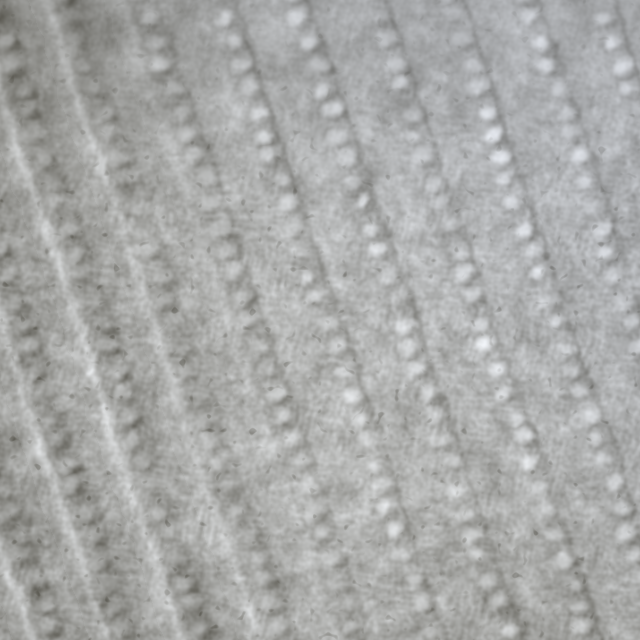
Reproduce this texture procedurally as a Shadertoy shader.

```glsl
// Ribbed, brushed knit: slanted columns of small raised stitches between
// fuzzy flat bands. Stitches are jittered ellipses with offset shadows, the
// fuzz is layered gradient noise, and the light changes from left to right.

#define RIB_PITCH 0.1195     // horizontal distance between stitch columns
#define RIB_SLANT 0.335      // sideways drift of a column per unit of height
#define RIB_START 0.437      // where the first column meets the bottom edge
#define STITCH_PITCH 0.0368  // vertical distance between stitches
#define STITCH_SIZE vec2(0.0185, 0.0145)
#define FUZZ 0.165           // contrast of the brushed surface
#define SHADE vec3(0.505, 0.503, 0.482)
#define LIGHT vec3(0.860, 0.868, 0.872)

vec2 hash2(vec2 p) {
    vec3 q = fract(p.xyx * vec3(0.1031, 0.1030, 0.0973));
    q += dot(q, q.yzx + 33.33);
    return fract((q.xx + q.yz) * q.zy);
}

float corner(vec2 cell, vec2 offset, vec2 f) {
    return dot(hash2(cell + offset) * 2.0 - 1.0, f - offset);
}

float gradientNoise(vec2 p) {
    vec2 i = floor(p), f = p - i;
    vec2 w = f * f * f * (f * (f * 6.0 - 15.0) + 10.0);
    return mix(mix(corner(i, vec2(0, 0), f), corner(i, vec2(1, 0), f), w.x),
               mix(corner(i, vec2(0, 1), f), corner(i, vec2(1, 1), f), w.x), w.y);
}

mat2 rotation(float a) {
    float c = cos(a), s = sin(a);
    return mat2(c, s, -s, c);
}

float bump(float x, float width) {
    return exp(-x * x / (width * width));
}

// Brushed nap: octaves of noise plus short fibres lying in two directions
float fuzz(vec2 p, float sharpness) {
    float sum = 0.0, amplitude = 0.65, frequency = 15.0;
    for (int i = 0; i < 4; i++) {
        sum += amplitude * gradientNoise(p * frequency + float(i) * 17.3);
        p = rotation(0.6) * p;
        frequency *= 2.05;
        amplitude *= mix(0.65, 0.92, sharpness);
    }
    float rising = gradientNoise(rotation(-0.6) * p * vec2(38.0, 125.0) + 50.0);
    float falling = gradientNoise(rotation(0.8) * p * vec2(35.0, 115.0) + 90.0);
    float choice = smoothstep(-0.2, 0.2, gradientNoise(p * 9.0 + 30.0));
    return sum + 0.55 * sharpness * mix(rising, falling, choice);
}

// Stitch highlight (x) and its shadow (y); p.x is measured from the column
vec2 stitches(vec2 p, float column) {
    float row = floor(p.y / STITCH_PITCH);
    vec2 result = vec2(0.0);
    for (int j = -1; j <= 1; j++) {
        vec2 id = vec2(row + float(j), column);
        vec2 jitter = hash2(id + 60.0) - 0.5;
        vec2 vary = hash2(id + 140.0);
        vec2 centre = vec2(jitter.x * 0.011, (id.x + 0.5 + jitter.y * 0.35) * STITCH_PITCH);
        vec2 q = p - centre;
        q.y -= (0.15 + 0.3 * vary.y) * q.x;
        float body = length(q / (STITCH_SIZE * mix(0.85, 1.12, vary.x)));
        float under = length((q - vec2(0.009, -0.013)) / vec2(0.018, 0.010));
        result.x = max(result.x, smoothstep(1.15, 0.2, body) * mix(0.6, 1.0, vary.y));
        result.y = max(result.y, smoothstep(1.2, 0.2, under) * mix(0.4, 1.0, vary.x));
    }
    result.y *= 1.0 - result.x;
    return result;
}

void mainImage(out vec4 fragColor, in vec2 fragCoord) {
    vec2 uv = fragCoord / iResolution.xy;

    // Slanted rib coordinates with a slight wander and ragged edges
    float wander = 0.09 * gradientNoise(uv * 5.0) + 0.07 * gradientNoise(uv * 42.0 + 7.0);
    float u = (uv.x - RIB_START + RIB_SLANT * uv.y) / RIB_PITCH + wander;
    float column = floor(u + 0.5);
    float d = (u - column) * RIB_PITCH;
    vec2 local = vec2(d, uv.y + 0.004 * gradientNoise(uv * 40.0 + 20.0));
    vec2 stitch = stitches(local, column);

    // Stitches catch the light on the right, ridges beside them on the left
    float facing = smoothstep(0.08, 0.62, uv.x + 0.25 * (uv.y - 0.5));
    float wear = clamp(0.8 + 0.9 * gradientNoise(uv * 8.0 + 11.0), 0.35, 1.0);
    float focus = 1.0 - 0.6 * smoothstep(0.55, 1.0, uv.y);

    // Broad light, dimming toward the corners
    float glow = exp(-dot(uv - vec2(0.68, 0.52), uv - vec2(0.68, 0.52)) * 3.2);
    float tone = 0.605 + 0.115 * glow + 0.045 * gradientNoise(uv * 3.0 + 4.0);
    tone -= 0.06 * smoothstep(0.4, 0.0, uv.x) * smoothstep(0.6, 1.0, uv.y);

    // Rib relief
    tone += 0.13 * (1.0 - facing) * bump(d + 0.032, 0.009) * wear;
    tone += 0.03 * (1.0 - facing) * bump(d + 0.045, 0.022);
    tone -= mix(0.07, 0.02, facing) * bump(d - 0.006, 0.022);
    tone -= mix(0.03, 0.085, facing) * bump(d - 0.023, 0.006) * wear;
    tone += mix(0.13, 0.21, facing) * stitch.x * wear;
    tone -= mix(0.13, 0.10, facing) * stitch.y * wear;

    // Nap and scattered dark pits
    tone += FUZZ * fuzz(uv, focus) * (1.0 - 0.45 * stitch.x);
    tone -= 0.12 * focus * smoothstep(0.28, 0.55, gradientNoise(uv * 75.0 + 33.0));

    // Warm shade to cool light, bluer at the upper right
    vec3 color = mix(SHADE, LIGHT, (tone - 0.505) / 0.36);
    color += vec3(-0.008, -0.002, 0.018) * smoothstep(0.8, 1.8, uv.x + uv.y);
    fragColor = vec4(clamp(color, 0.0, 1.0), 1.0);
}
```
